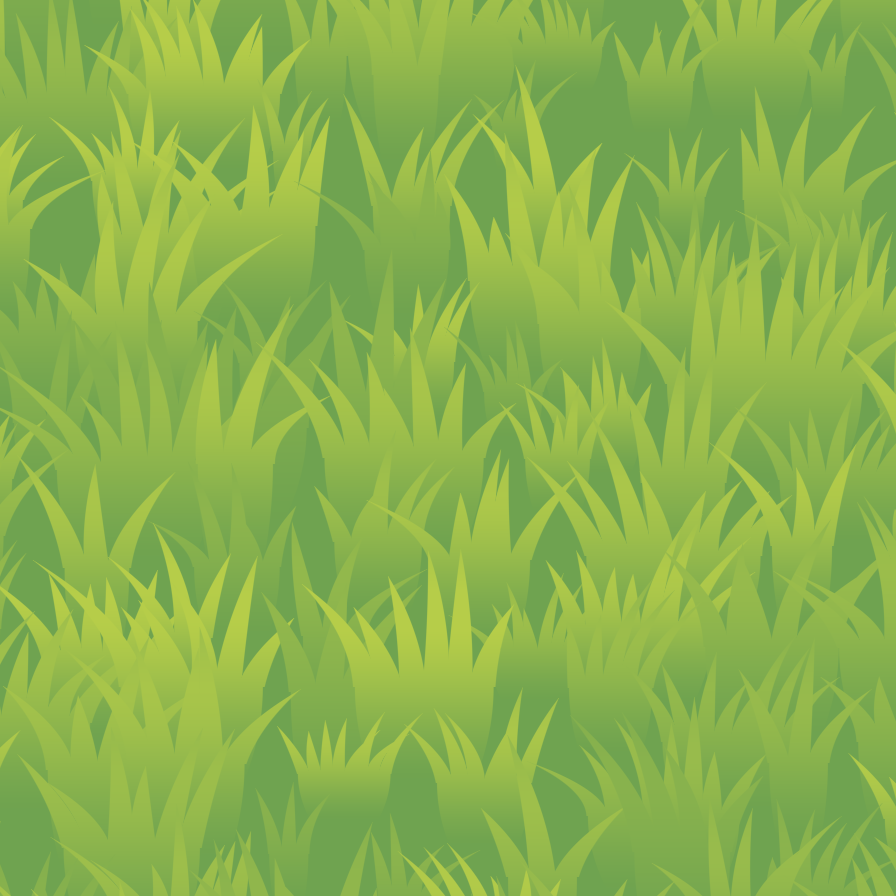
This texture is drawn by a Shadertoy shader. Its source:

```glsl
const vec3 SHADE_GREEN = vec3(0.435, 0.638, 0.312);
const vec3 SUN_GREEN = vec3(0.715, 0.805, 0.285);
const vec2 CELL = vec2(0.16, 0.085);
const int MAX_BLADES = 8;

float hash(vec2 p) {
    vec3 q = fract(vec3(p.xyx) * 0.1031);
    q += dot(q, q.yzx + 33.33);
    return fract((q.x + q.y) * q.z);
}

float cover(float distanceInside, float pixel) {
    return smoothstep(-pixel, pixel, distanceInside);
}

// Positive inside a curved blade that tapers to a point
float blade(vec2 p, float height, float halfWidth, float lean, float curl) {
    float t = p.y / height;
    if (t < 0.0 || t > 1.0) return -1.0;
    float slope = (lean + 2.0 * curl * t) / height;
    float center = lean * t + curl * t * t;
    float taper = (1.0 - t) * (1.0 + 0.7 * t);
    return (halfWidth * taper - abs(p.x - center)) * inversesqrt(1.0 + slope * slope);
}

// Coverage of a fan of blades and the soft mound beneath it
float tuft(vec2 p, vec2 id, float size, float depth, float pixel) {
    float count = floor(mix(3.0, 8.99, hash(id + 11.0)));
    float halfWidth = 0.0145 * size;
    float spread = 0.0125 * size * count;
    float sway = (hash(id + 23.0) - 0.5) * 0.07 * size;
    float inside = -1.0;

    for (int i = 0; i < MAX_BLADES; i++) {
        if (float(i) >= count) break;
        vec2 seed = id + vec2(float(i) * 7.0, 41.0);
        float side = (float(i) + 0.5) / count * 2.0 - 1.0;
        float height = size * mix(0.075, 0.175, hash(seed)) * (1.0 - 0.3 * side * side);
        float lean = size * (0.025 * side + 0.035 * (hash(seed + 3.0) - 0.5));
        float curl = size * (0.05 * side + 0.05 * (hash(seed + 5.0) - 0.5)) + sway;
        vec2 root = vec2(side * spread, 0.0);
        inside = max(inside, blade(p - root, height, halfWidth, lean, curl));
    }

    float sink = -p.y / depth;
    float mound = spread * (1.0 - 0.35 * sink * sink) - abs(p.x);
    if (sink < 0.0 || sink > 1.0) mound = -1.0;
    float fade = 1.0 - smoothstep(0.65, 1.0, sink);
    return cover(max(inside, mound), pixel) * fade;
}

// Broad patches of light across the meadow
float meadowLight(vec2 p) {
    return 0.5 + 0.25 * sin(9.0 * p.x + 3.0 * sin(5.0 * p.y))
               + 0.25 * sin(11.0 * p.y - 4.0 * p.x + 1.0);
}

// Vertical glow: dark root, bright middle, slightly calmer tip
float bladeLight(float y, float size, float depth) {
    float rise = smoothstep(-depth, 0.085 * size, y);
    return rise * (1.0 - 0.22 * smoothstep(0.08 * size, 0.17 * size, y));
}

vec3 addTuft(vec3 color, vec2 p, vec2 id, float pixel) {
    vec2 jitter = vec2(hash(id), hash(id + 57.0));
    float stagger = hash(vec2(id.y, 91.0));
    vec2 root = (id + vec2(0.25 + 0.5 * jitter.x + stagger, 0.8 * jitter.y)) * CELL;
    float size = mix(0.5, 1.12, hash(id + 71.0));
    float depth = 0.115 * size;
    vec2 local = p - root;

    float strength = mix(0.22, 0.88, hash(id + 83.0)) + 0.24 * meadowLight(root);
    float light = strength * bladeLight(local.y, size, depth);
    vec3 grass = mix(SHADE_GREEN, SUN_GREEN, clamp(light, 0.0, 1.0));
    return mix(color, grass, tuft(local, id, size, depth, pixel));
}

void mainImage(out vec4 fragColor, in vec2 fragCoord) {
    vec2 p = fragCoord / iResolution.y;
    float pixel = 0.75 / iResolution.y;
    vec3 color = SHADE_GREEN;
    float homeRow = floor(p.y / CELL.y);

    // Paint rows from far (high) to near (low)
    for (int k = 2; k >= -3; k--) {
        float row = homeRow + float(k);
        float stagger = hash(vec2(row + 100.0, 91.0));
        float homeColumn = floor(p.x / CELL.x - stagger);
        for (int c = -1; c <= 1; c++) {
            vec2 id = vec2(homeColumn + float(c), row + 100.0);
            vec2 shifted = p + vec2(0.0, 100.0 * CELL.y);
            color = addTuft(color, shifted, id, pixel);
        }
    }
    fragColor = vec4(color, 1.0);
}
```
